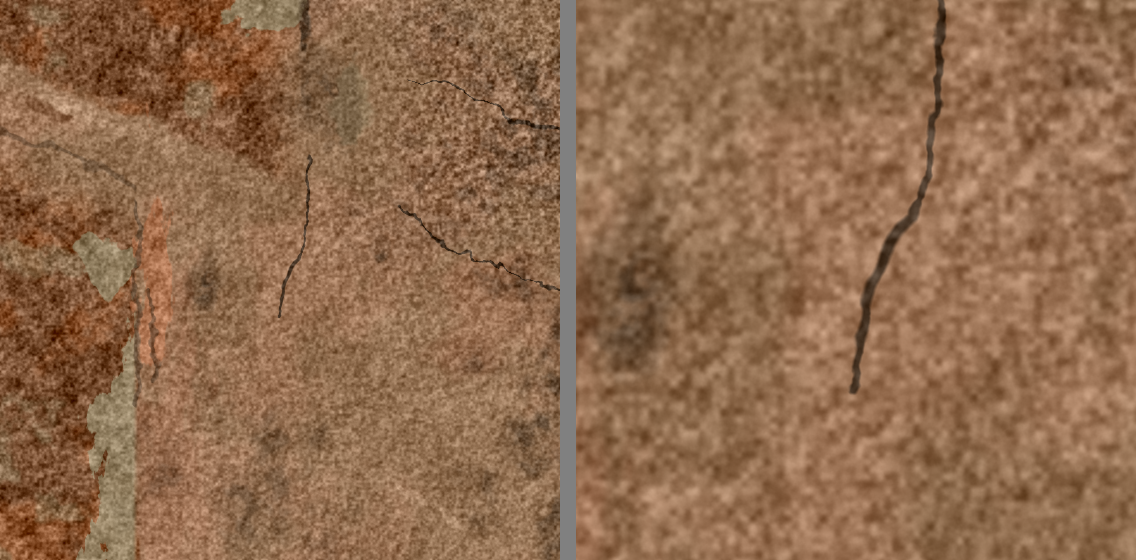
Left, the full canvas; right, a detail of the centre.
Give the GLSL for this texture, as a Shadertoy shader.

```glsl
const vec3 PLASTER = vec3(.575, .44, .32);
const vec3 PINK = vec3(.64, .45, .335);
const vec3 RUST = vec3(.465, .3, .185);
const vec3 ORANGE = vec3(.53, .31, .165);
const vec3 BRICK = vec3(.67, .43, .29);
const vec3 LIME = vec3(.59, .525, .405);
const vec3 CREST = vec3(.67, .53, .41);
const vec3 SOOT = vec3(.25, .18, .115);

// Crack segments: start and end
const vec4 CRACKS[9] = vec4[9](
    vec4(.73, .855, .825, .845), vec4(.825, .845, .91, .785), vec4(.91, .785, 1.02, .76),
    vec4(.72, .637, .79, .57), vec4(.79, .57, .9, .517), vec4(.9, .517, 1.02, .475),
    vec4(.552, .72, .535, .535), vec4(.535, .535, .502, .48), vec4(.502, .48, .49, .435));

float hash(vec2 cell) {
    uvec2 q = uvec2(ivec2(cell)) * uvec2(1597u, 3813u);
    uint h = (q.x ^ q.y) * 747797u;
    h = (h ^ (h >> 13)) * 668265u;
    h = (h ^ (h >> 15)) * 374761u;
    return float((h ^ (h >> 16)) & 65535u) / 65535.;
}

float noise(vec2 p) {
    vec2 i = floor(p), f = fract(p);
    f = f * f * (3. - 2. * f);
    return mix(mix(hash(i), hash(i + vec2(1, 0)), f.x),
               mix(hash(i + vec2(0, 1)), hash(i + vec2(1, 1)), f.x), f.y);
}

// Fractal noise centred on zero
float fbm(vec2 p) {
    float sum = 0., amp = .5;
    for (int i = 0; i < 5; i++) {
        sum += amp * (noise(p) - .5);
        p = mat2(1.6, 1.2, -1.2, 1.6) * p + 17.3;
        amp *= .5;
    }
    return sum;
}

float below(float edge, float soft, float x) {
    return 1. - smoothstep(edge - soft, edge + soft, x);
}

// Ellipse (centre, radii) with a roughened outline
float blob(vec2 p, vec4 shape, float rough, float soft) {
    return below(1., soft, length((p - shape.xy) / shape.zw) + rough);
}

float stroke(vec2 p, vec4 ends, float width) {
    vec2 a = p - ends.xy, b = ends.zw - ends.xy;
    float d = length(a - b * clamp(dot(a, b) / dot(b, b), 0., 1.));
    return below(width, width * .5, d);
}

void mainImage(out vec4 fragColor, in vec2 fragCoord) {
    vec2 p = fragCoord / iResolution.xy;
    float broad = fbm(p * 5. + 3.);
    float patchy = fbm(p * 14. + 40.);
    float ragged = fbm(p * 32. + 90.);
    float streaky = fbm(p * vec2(42, 16) + 9.);
    vec2 warped = p + .04 * vec2(patchy, broad) + .025 * ragged;

    // Plaster with pink areas
    float pink = .5 * smoothstep(-.02, .2, broad + .4 * patchy);
    pink = max(pink, .6 * blob(p, vec4(.88, .44, .1, .09), 3. * patchy, .6));
    pink = max(pink, .75 * blob(p, vec4(.3, .08, .07, .36), 2. * streaky, .5));
    vec3 col = mix(PLASTER, PINK, pink) + .14 * patchy;

    // Exposed rust above and below the sloping ledge
    float ledge = warped.y - .89 + .455 * warped.x;
    float upper = smoothstep(-.005, .025, ledge) * below(.51, .06, warped.x);
    float lower = below(-.19, .06, ledge) * below(.244, .006, p.x + .02 * ragged);
    float exposed = max(upper, lower);
    vec3 rust = mix(RUST, ORANGE, smoothstep(-.12, .15, patchy + broad)) + .35 * ragged;
    rust = mix(rust, LIME, .5 * smoothstep(.12, .24, fbm(p * 11. + 71.)));
    col = mix(col, rust, exposed);

    // Pale crest and broken shadow along the ledge
    float fade = below(.34, .12, p.x);
    float crest = smoothstep(-.06, -.012, ledge) * below(0., .012, ledge);
    col = mix(col, CREST + .3 * ragged, .85 * crest * fade);
    col = mix(col, RUST, .75 * stroke(warped, vec4(.05, .83, .13, .795), .01));
    col = mix(col, SOOT, .35 * fade * stroke(warped, vec4(0, .78, .24, .66), .005));

    // Lime render: tapered flake, ragged strip and upper remnants
    float taper = mix(.018, .058, smoothstep(.46, .56, p.y));
    float lime = blob(p, vec4(.195, .52, taper, .06), 1.4 * ragged, .08);
    float bulge = (p.y - .26) / .05;
    float left = .215 - .06 * exp(-bulge * bulge) - .045 * below(.22, .12, p.y);
    float strip = smoothstep(-.004, .004, p.x - left + .13 * streaky + .06 * ragged);
    lime = max(lime, strip * below(.242, .006, p.x) * below(.47, .03, p.y));
    lime = max(lime, blob(p, vec4(.48, 1, .075, .07), 1.6 * ragged, .08));
    lime = max(lime, .6 * blob(p, vec4(.63, .82, .03, .055), 2. * ragged, .3));
    col = mix(col, LIME + .25 * ragged, .92 * lime);

    // Brick sliver and dark upright joint
    float brick = blob(p, vec4(.275, .5, .023, .16), 2.8 * streaky, .12);
    col = mix(col, BRICK + .3 * ragged, .85 * brick);
    float joint = stroke(warped, vec4(.247, .64, .247, .28), .005);
    joint = max(joint, stroke(warped, vec4(.272, .48, .284, .33), .004));
    col = mix(col, SOOT, .5 * joint);

    // Damp, soot and pits
    float pits = smoothstep(-.08, .16, ragged);
    float weathered = smoothstep(.55, 1., p.x + .6 * broad) * smoothstep(.42, .75, p.y);
    float damp = weathered * smoothstep(-.2, .25, patchy + .5 * broad);
    damp = max(damp, blob(p, vec4(1.03, .22, .13, .2), 3. * patchy, .7));
    damp = max(damp, .6 * blob(p, vec4(.44, .12, .11, .12), 4. * patchy, .7));
    float soot = blob(p, vec4(.365, .485, .028, .045), 3. * ragged, .6);
    soot = max(soot, blob(p, vec4(.57, .83, .05, .06), 4. * ragged, .6));
    soot = max(soot, blob(p, vec4(.545, .95, .012, .09), 2. * ragged, .3));
    soot = max(soot, .7 * blob(p, vec4(.68, .55, .014, .03), 3. * ragged, .4));
    col = mix(col, SOOT, min(damp * (.18 + .45 * pits) + .65 * soot * (.35 + pits), .9));

    // Pale scratch and jagged cracks
    col += .08 * stroke(warped, vec4(.72, .13, .83, .055), .005);
    vec2 jagged = p + .012 * vec2(noise(p * 38.), noise(p * 38. + 50.)) - .006 + .025 * ragged;
    float crack = 0.;
    for (int i = 0; i < 9; i++)
        crack = max(crack, stroke(jagged, CRACKS[i], .0022 + .005 * max(patchy, -.2)));
    col = mix(col, SOOT * .75, .8 * crack);

    // Sandy grain, lit from the upper left
    float relief = fbm(p * 85.) - fbm(p * 85. + vec2(.35, -.35));
    float grain = .17 * noise(p * 235.) + .14 * noise(p * 125. + 31.) - .155;
    float coarse = 1. + .6 * max(weathered, .4 * exposed) - .35 * lime;
    col += coarse * (grain + .22 * relief);
    fragColor = vec4(clamp(col, 0., 1.), 1);
}
```
